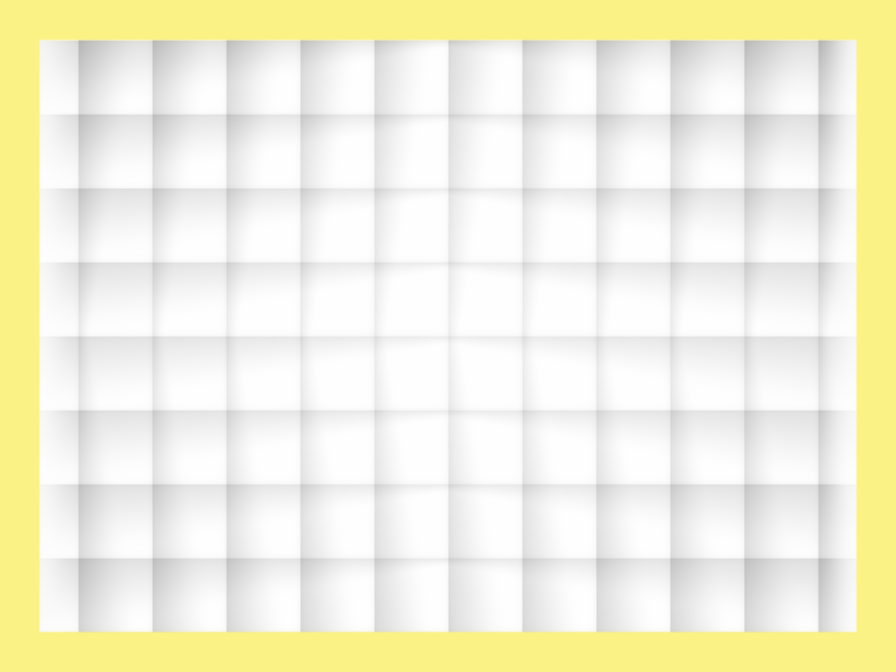
Write a WebGL 2 fragment shader that draws this pattern.

```glsl
#version 300 es
precision highp float;

#define ROWS 8.0
#define COLUMNS 11.04
#define CELL 0.1101
#define RIM 0.0022
#define SIDE_FADE 0.055
#define CREASE_DEPTH 0.025
#define CREASE_WIDTH 0.035

uniform vec2 u_resolution;
out vec4 outColor;

const vec3 BORDER = vec3(0.985, 0.950, 0.520);
const vec3 PAPER = vec3(0.996);

// Shadow falling away from a fold; t is the distance from it in cells.
float foldShadow(float t, float width, float pixel) {
  float fall = 1.0 - smoothstep(-0.35 * width, width, t);
  return fall * 1.22 * clamp(t / pixel, 0.0, 1.0);
}

// Faint soft line on both sides of a fold.
float crease(float t) {
  return CREASE_DEPTH * exp(-min(t, 1.0 - t) / CREASE_WIDTH);
}

void main() {
  vec2 p = (gl_FragCoord.xy - 0.5 * u_resolution) / u_resolution.y;
  vec2 halfSize = 0.5 * CELL * vec2(COLUMNS, ROWS);
  float pixel = 1.0 / (u_resolution.y * CELL);

  // Cell coordinates run rightwards and downwards from the folds.
  vec2 t = fract(vec2(p.x, -p.y) / CELL);
  vec2 away = clamp(abs(p) / halfSize, 0.0, 1.0);

  // Shadows widen and darken away from the centre lines.
  float leftShadow = (0.05 + 0.085 * away.y + 0.02 * away.x)
    * foldShadow(t.x, 0.18 + 0.68 * away.y, pixel);
  float topShadow = (0.055 + 0.06 * away.x + 0.01 * away.y)
    * foldShadow(t.y, 0.12 + 1.05 * away.x, pixel);
  float shade = leftShadow + topShadow + crease(t.x) + crease(t.y);

  // The paper brightens towards its left and right sides.
  float sideDistance = halfSize.x - abs(p.x);
  shade *= mix(0.25, 1.0, smoothstep(0.0, SIDE_FADE, sideDistance));
  vec3 color = PAPER * (1.0 - shade);

  // Panel inside the plain border, with a soft rim.
  vec2 edge = abs(p) - halfSize;
  float d = max(edge.x, edge.y);
  float soft = max(RIM, 0.75 / u_resolution.y);
  color = mix(color, BORDER, smoothstep(-soft, soft, d));

  outColor = vec4(color, 1.0);
}
```
